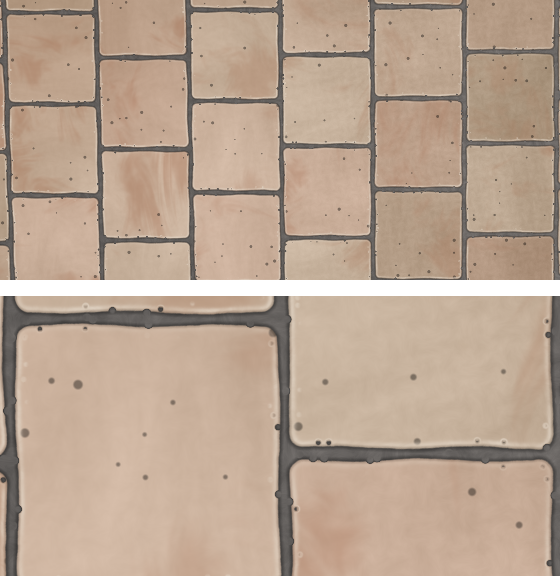
Top: the whole. Bottom: its middle third, enlarged.
A Shadertoy shader for this texture:

```glsl
// Worn terracotta floor: square tiles in staggered columns with dark grout joints.
// Each tile is a wobbly rounded box; layered sines mottle the clay, and cellular
// noise scatters pits and chipped rims. Lengths are in canvas heights.

#define COLUMN_PITCH 0.329
#define ROW_PITCH 0.3263
#define FIRST_JOINT vec2(0.013, 0.297)
#define COLUMN_RISE 0.0052
#define STAGGER 0.166
#define JOINT_HALF 0.0075
#define CORNER 0.017
#define WOBBLE 0.0018
#define CLAY_DARK vec3(0.60, 0.515, 0.42)
#define CLAY_LIGHT vec3(0.84, 0.77, 0.69)
#define RUST vec3(0.65, 0.47, 0.36)
#define GROUT vec3(0.39, 0.375, 0.365)

float hash(vec2 p) {
    vec3 q = fract(vec3(p.xyx) * vec3(0.1031, 0.1030, 0.0973));
    q += dot(q, q.yzx + 33.33);
    return fract((q.x + q.y) * q.z);
}

// Warped layered sines, roughly -1 to 1
float mottle(vec2 p) {
    float sum = 0.0, amp = 0.6;
    for (int i = 0; i < 6; i++) {
        p = mat2(0.8, 0.6, -0.6, 0.8) * p * 1.8 + 1.7;
        p += 0.7 * sin(p.yx * 0.8 + float(i));
        sum += amp * sin(p.x) * cos(p.y);
        amp *= 0.68;
    }
    return sum;
}

// Cellular noise: x is the distance to the nearest point, y its random value
vec2 cells(vec2 p) {
    vec2 base = floor(p), nearest = vec2(9.0, 0.0);
    for (int j = -1; j <= 1; j++)
    for (int i = -1; i <= 1; i++) {
        vec2 c = base + vec2(i, j);
        vec2 point = c + 0.15 + 0.7 * vec2(hash(c + 41.0), hash(c + 97.0));
        float dist = length(p - point);
        if (dist < nearest.x) nearest = vec2(dist, hash(c + 163.0));
    }
    return nearest;
}

float roundedBox(vec2 p, vec2 halfSize, float r) {
    vec2 q = abs(p) - halfSize + r;
    return length(max(q, 0.0)) + min(max(q.x, q.y), 0.0) - r;
}

void mainImage(out vec4 fragColor, in vec2 fragCoord) {
    vec2 p = fragCoord / iResolution.y;
    float pixel = 1.0 / iResolution.y;

    // Columns lean a little toward the left; alternate ones drop half a tile
    vec2 floorPos = p;
    floorPos.x -= 0.032 * (1.0 - p.y) * max(0.0, 1.0 - p.x / 1.5);
    float column = floor((floorPos.x - FIRST_JOINT.x) / COLUMN_PITCH) + 1.0;
    float shift = FIRST_JOINT.y + COLUMN_RISE * column;
    shift -= STAGGER * (1.0 - mod(column, 2.0));
    float row = floor((floorPos.y - shift) / ROW_PITCH);
    vec2 id = vec2(column, row) + 20.0;
    vec2 pitch = vec2(COLUMN_PITCH, ROW_PITCH);
    vec2 local = floorPos - FIRST_JOINT * vec2(1.0, 0.0) - vec2(0.0, shift)
               - (vec2(column - 1.0, row) + 0.5) * pitch;

    // Tile outline: slight turn, size change, waviness and chips
    float turn = 0.014 * (hash(id + 5.0) - 0.5);
    local += turn * vec2(-local.y, local.x);
    vec2 halfSize = 0.5 * pitch - JOINT_HALF;
    halfSize -= 0.002 * (vec2(hash(id + 11.0), hash(id + 17.0)) - 0.5);
    float edge = roundedBox(local, halfSize, CORNER);
    edge += WOBBLE * sin(local.x * 37.0 + id.y * 4.0) * sin(local.y * 31.0 + id.x * 3.0);
    edge += 0.0006 * mottle(p * 45.0);
    vec2 chip = cells(p * 62.0);
    edge += 0.006 * smoothstep(0.35, 0.1, chip.x) * step(0.72, chip.y);

    // Clay: soft window glow, tile-to-tile tone and cloudy mottling
    vec2 toGlow = (p - vec2(0.72, 0.35)) * vec2(0.9, 1.0);
    float glow = exp(-1.1 * dot(toGlow, toGlow));
    vec2 clayPos = local + id * 7.31;
    float cloud = mottle(clayPos * 5.0);
    float grain = mottle(p * 70.0);
    float rough = mix(0.035, 0.075, smoothstep(0.8, 1.5, p.x));
    float tone = 0.17 + 0.66 * glow + 0.22 * (hash(id) - 0.5)
               + 0.13 * cloud + rough * grain;
    vec3 clay = mix(CLAY_DARK, CLAY_LIGHT, clamp(tone, -0.25, 1.1));

    // Rusty and pinkish stains, strongest at upper left
    float stain = smoothstep(0.05, 0.9, mottle(clayPos.yx * 4.0 + 9.0));
    float corner = smoothstep(0.9, 0.0, length(p - vec2(0.12, 0.85)));
    clay = mix(clay, RUST, stain * (0.22 + 0.25 * hash(id + 29.0)) + 0.22 * corner);
    clay = mix(clay, clay * vec3(1.01, 0.95, 0.95), 0.8 * hash(id + 37.0));

    // Small pits, with an occasional larger one
    vec2 pit = cells(p * 27.0 + 3.0);
    float pitSize = mix(0.06, 0.15, smoothstep(0.88, 1.0, pit.y));
    float pitMask = smoothstep(pitSize + 0.05, pitSize - 0.04, pit.x) * step(0.87, pit.y);
    clay *= 1.0 - 0.38 * pitMask;

    // Pale worn rim, brightest on the lower and side edges
    float rim = exp(-pow((edge + 0.0045) / 0.0032, 2.0));
    float facing = mix(1.0, 0.35, smoothstep(0.11, 0.15, local.y));
    float wear = 0.5 + 0.3 * mottle(p * 22.0);
    clay = mix(clay, vec3(0.88, 0.83, 0.77), clamp(rim * facing * wear, 0.0, 0.8));
    clay *= 1.0 - 0.16 * smoothstep(-0.004, 0.0, edge);

    // Grout: shaded beside the tiles, lighter toward the right
    float shade = 0.66 + 0.34 * smoothstep(0.0, 0.006, edge);
    vec3 grout = GROUT * shade * (0.98 + 0.14 * smoothstep(0.5, 2.0, p.x));
    grout *= 1.0 + 0.10 * mottle(p * 55.0 + 4.0);

    float tileMask = smoothstep(pixel, -pixel, edge);
    fragColor = vec4(clamp(mix(grout, clay, tileMask), 0.0, 1.0), 1.0);
}
```
